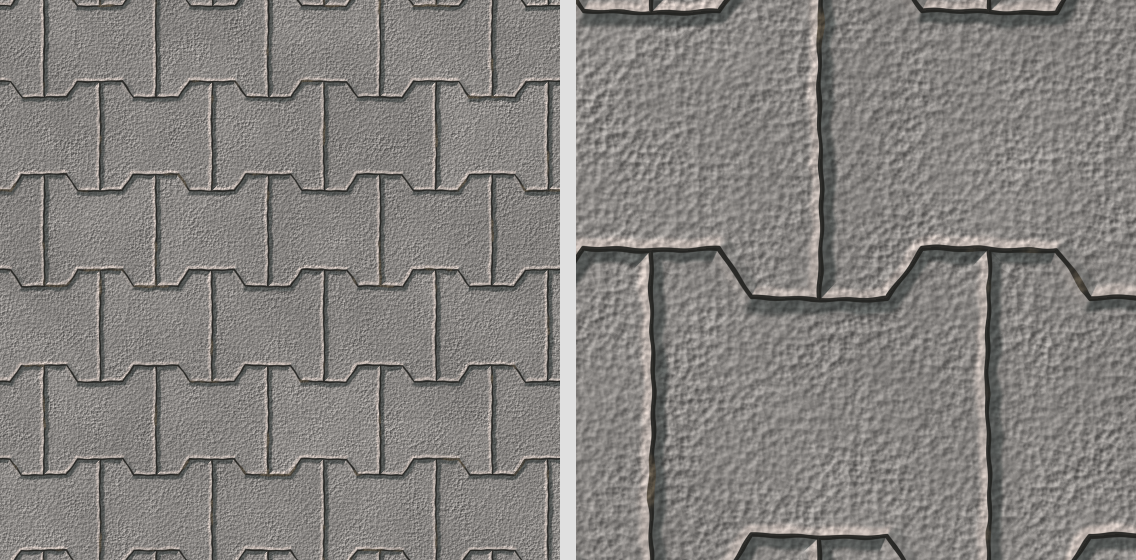
Left: the whole. Right: its middle third, enlarged.
Reproduce this texture procedurally as a Shadertoy shader.

```glsl
#define COLS 5.0
#define ROWS 6.0
#define JOINT_PHASE 0.394
#define STEP_HEIGHT 0.0143
#define CRACK 0.0013
#define BEVEL 0.0088
#define GRAIN 0.95
#define FACE vec3(0.535, 0.523, 0.512)
#define LIT vec3(0.77, 0.725, 0.70)
#define SHADE vec3(0.29, 0.305, 0.30)
#define GAP vec3(0.13, 0.13, 0.12)
#define DIRT vec3(0.37, 0.33, 0.27)

const float TAU = 6.28318;
const vec2 LIGHT = vec2(0.707, -0.707);

vec2 hash2(vec2 p) {
    vec3 q = fract(p.xyx * vec3(0.1031, 0.1030, 0.0973));
    q += dot(q, q.yzx + 33.33);
    return fract((q.xx + q.yz) * q.zy);
}

// Distance to the nearest scattered point, in cells
float cells(vec2 p) {
    vec2 id = floor(p);
    float d = 2.0;
    for (int j = -1; j <= 1; j++)
        for (int i = -1; i <= 1; i++) {
            vec2 c = id + vec2(i, j);
            d = min(d, length(c + hash2(c) - p));
        }
    return d;
}

// Slope of the cellular relief towards the light
float relief(vec2 p) {
    return cells(p + LIGHT * 0.4) - cells(p);
}

// Broad tileable stains from warped sines
float stains(vec2 p) {
    vec2 q = p * TAU;
    q += 0.8 * sin(q.yx * vec2(2.0, 3.0) + vec2(1.0, 4.0));
    return 0.5 * sin(2.0 * q.x + q.y) + 0.3 * sin(3.0 * q.y - 4.0 * q.x + 2.0)
         + 0.2 * sin(7.0 * q.x + 5.0 * q.y);
}

float segment(vec2 p, vec2 a, vec2 b) {
    vec2 e = b - a;
    return length(p - a - e * clamp(dot(p - a, e) / dot(e, e), 0.0, 1.0));
}

// Distance to the joints; also gives the paver index
float joints(vec2 p, out vec2 paver) {
    // Uneven rows and slightly ragged edges
    float v = 1.0 - p.y + 0.0035 + 0.0045 * sin(TAU * (1.0 - p.y));
    v += 0.0007 * sin(TAU * 9.0 * p.x + 2.0) + 0.0004 * sin(TAU * 37.0 * p.x);
    float x = p.x + 0.0008 * sin(TAU * (7.0 * p.y + 2.0 * p.x))
            + 0.0004 * sin(TAU * 41.0 * p.y);

    float k = round(v * ROWS);
    float y = k / ROWS - v;
    float s = x * COLS - JOINT_PHASE + 0.5 * mod(k + 1.0, 2.0);
    float halfCol = 0.5 / COLS;
    float u = abs(fract(s + 0.5) - 0.5) / COLS;

    // Stepped seam, folded to half a period
    vec2 a = vec2(0.40 * halfCol, -STEP_HEIGHT);
    vec2 b = vec2(0.60 * halfCol, STEP_HEIGHT);
    float seam = min(segment(vec2(u, y), a, b),
                 min(segment(vec2(u, y), vec2(0.0, a.y), a),
                     segment(vec2(u, y), b, vec2(halfCol, b.y))));

    // Upright joints meet the low flats above and the high flats below
    float seamY = mix(a.y, b.y, clamp((u - a.x) / (b.x - a.x), 0.0, 1.0));
    bool above = y > seamY;
    paver = vec2(mod(floor(above ? s : s + 0.5), COLS),
                 mod(above ? k - 1.0 : k, ROWS));
    return min(seam, above ? u : halfCol - u);
}

void mainImage(out vec4 fragColor, in vec2 fragCoord) {
    vec2 p = fragCoord / iResolution.xy;
    float px = 1.0 / iResolution.y;
    vec2 paver, unused;
    float d = joints(p, paver);

    // Direction away from the joint decides which bevels catch light
    vec2 e = vec2(0.0006, 0.0);
    vec2 away = vec2(joints(p + e.xy, unused) - joints(p - e.xy, unused),
                     joints(p + e.yx, unused) - joints(p - e.yx, unused));
    float facing = clamp(-1.4 * dot(away / max(length(away), 1e-5), LIGHT), -1.0, 1.0);

    // Paver face with tonal variation
    float stain = stains(p);
    float mottle = cells(p * 46.0) - 0.5;
    vec3 col = FACE * (1.0 + 0.05 * (hash2(paver + 3.0).x - 0.5)
                     + 0.04 * stain + 0.06 * mottle);

    // Bevels: soft on the lit side, firmer on the shaded side
    float worn = BEVEL * (1.0 + 0.5 * mottle);
    float lit = 1.0 - smoothstep(0.45 * worn, worn, d);
    float shade = 1.0 - smoothstep(0.7 * worn, 1.15 * worn, d);
    col = mix(col, LIT, lit * max(facing, 0.0) * (0.88 + 0.12 * stain));
    col = mix(col, SHADE, shade * max(-facing, 0.0) * 0.9);

    // Gritty surface, rougher in patches
    float grit = 0.55 * relief(p * 165.0) + 0.45 * relief(p * 290.0 + 17.0);
    float rough = 0.85 + 0.7 * (cells(p * 23.0 + 5.0) - 0.4);
    col *= 1.0 + GRAIN * grit * rough * mix(0.55, 1.0, smoothstep(0.0, BEVEL, d));

    // Open gap, partly filled with dirt
    float fill = smoothstep(0.25, 0.7, stains(p.yx * 2.0 + 0.3) + 0.5 * mottle);
    float width = CRACK * (1.0 + 0.6 * mottle + 0.5 * fill);
    float gap = 1.0 - smoothstep(width - 0.6 * px, width + 0.8 * px, d);
    col = mix(col, mix(GAP, DIRT * (1.0 + grit), fill * 0.8), gap * 0.92);

    fragColor = vec4(clamp(col, 0.0, 1.0), 1.0);
}
```
